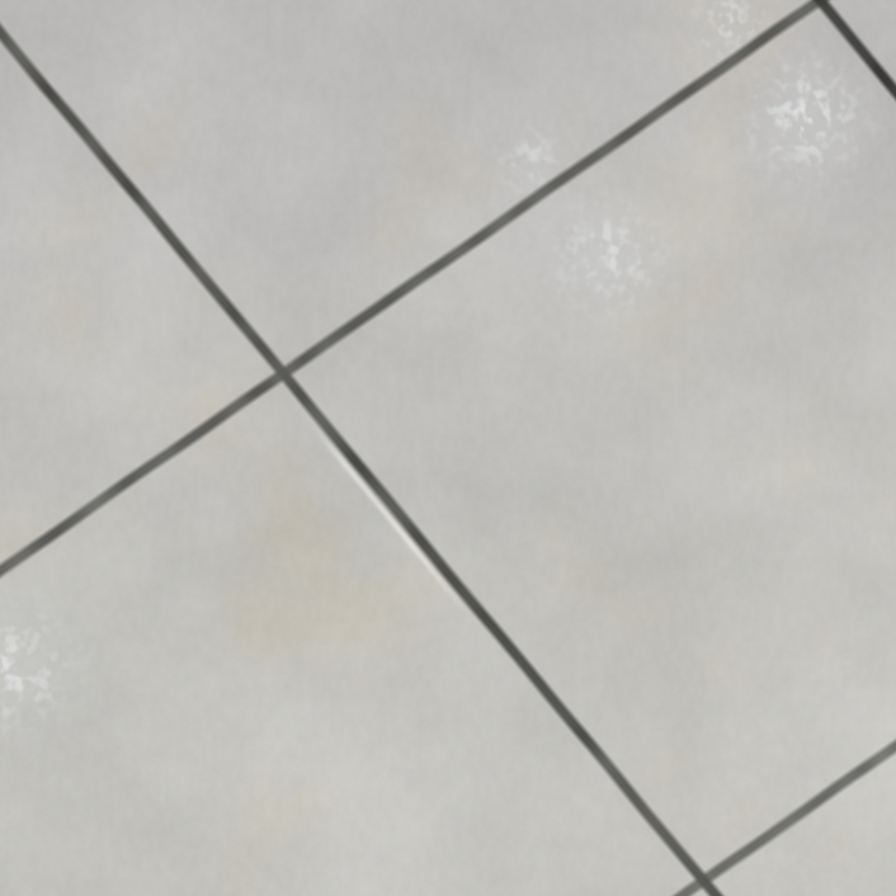
A WebGL 2 fragment shader for this texture:

```glsl
#version 300 es
precision highp float;
// Pale stone floor tiles laid askew, with dark joints, soft mottling and white scuffs.
uniform vec2 u_resolution;
out vec4 fragColor;

#define CORNER vec2(0.316, 0.583)      // a crossing of two joints
#define STEEP_EDGE vec2(0.469, -0.566) // tile side running down to the right
#define FLAT_EDGE vec2(0.599, 0.417)   // tile side running up to the right
#define JOINT_HALF_WIDTH 0.0058
#define JOINT_SOFTNESS 0.0036
#define MOTTLE 0.065
#define GRAIN 0.022
#define SCUFF_STRENGTH 0.85
#define SCUFF_SPACING 0.37

const vec3 STONE = vec3(0.757, 0.755, 0.738);
const vec3 WARM_STAIN = vec3(0.012, -0.002, -0.026);
const vec3 SCUFF_WHITE = vec3(0.88, 0.89, 0.89);
const vec3 JOINT_TINT = vec3(1.0, 1.0, 0.96);

vec2 hashGradient(vec2 cell) {
    vec2 q = fract(cell * vec2(0.1031, 0.1137));
    q += dot(q, q.yx + 33.33);
    float angle = 6.2832 * fract((q.x + q.y) * q.x * 7.31);
    return vec2(cos(angle), sin(angle));
}

float gradientNoise(vec2 p) {
    vec2 i = floor(p), f = fract(p);
    vec2 w = f * f * f * (f * (f * 6.0 - 15.0) + 10.0);
    float low = mix(dot(hashGradient(i), f),
                    dot(hashGradient(i + vec2(1, 0)), f - vec2(1, 0)), w.x);
    float high = mix(dot(hashGradient(i + vec2(0, 1)), f - vec2(0, 1)),
                     dot(hashGradient(i + vec2(1, 1)), f - vec2(1, 1)), w.x);
    return mix(low, high, w.y);
}

float fbm(vec2 p) {
    float sum = 0.0, amplitude = 0.5;
    for (int i = 0; i < 4; i++) {
        sum += amplitude * gradientNoise(p);
        p = mat2(1.6, 1.2, -1.2, 1.6) * p + 17.3;
        amplitude *= 0.5;
    }
    return sum;
}

float jointMask(float dist, float pixel) {
    float soft = max(JOINT_SOFTNESS, pixel);
    return 1.0 - smoothstep(JOINT_HALF_WIDTH - soft, JOINT_HALF_WIDTH + soft, dist);
}

// Two rows of feathery marks that follow a flat joint.
float scuffs(vec2 p) {
    float sum = 0.0;
    for (int i = 0; i < 10; i++) {
        float row = float(i / 5), k = float(i % 5);
        vec2 along = vec2(mix(0.135, -0.05, row), 0.87 - SCUFF_SPACING * k);
        vec2 center = CORNER + along.x * STEEP_EDGE + along.y * FLAT_EDGE;
        float radius = mix(0.053, 0.034, row);
        float presence = smoothstep(0.6, 1.8, abs(k - 2.4)) * mix(1.0, 0.8, row);
        vec2 d = (p - center) / radius;
        sum += presence * exp(-dot(d, d));
    }
    float flakes = fbm(p * vec2(52.0, 44.0)) + 0.5 * gradientNoise(p * 110.0);
    return sum * (0.22 + 0.9 * smoothstep(-0.1, 0.4, flakes));
}

void main() {
    vec2 p = gl_FragCoord.xy / u_resolution;
    float pixel = 1.0 / min(u_resolution.x, u_resolution.y);

    // Tile coordinates: whole numbers fall on the joints.
    mat2 tileToCanvas = mat2(STEEP_EDGE, FLAT_EDGE);
    vec2 wobble = 0.0016 * vec2(gradientNoise(p * 9.0), gradientNoise(p * 9.0 + 40.0));
    vec2 tile = inverse(tileToCanvas) * (p + wobble - CORNER);
    vec2 nearest = floor(tile + 0.5);
    vec2 height = abs(determinant(tileToCanvas)) / vec2(length(FLAT_EDGE), length(STEEP_EDGE));
    vec2 offset = (tile - nearest) * height;

    // Stone surface: broad clouds, warm stains and fine grain.
    float clouds = fbm(p * 3.5 + 5.0);
    float grain = gradientNoise(p * vec2(95.0, 60.0)) + 0.6 * gradientNoise(p * 190.0);
    vec3 color = STONE + 0.022 * (0.5 - p.y) + 0.01 * (p.x - 0.5);
    color += MOTTLE * clouds + 0.03 * fbm(p * 14.0) + GRAIN * grain * 0.6;
    color += WARM_STAIN * smoothstep(0.0, 0.35, fbm(p * 4.5 + 21.0));
    color += vec3(-0.004, -0.006, 0.008) * smoothstep(0.35, 1.0, p.y);

    color = mix(color, SCUFF_WHITE, min(SCUFF_STRENGTH * scuffs(p), 0.9));

    // Chipped pale edge along part of a steep joint.
    float chipRun = smoothstep(0.06, 0.2, tile.x) * (1.0 - smoothstep(0.3, 0.5, tile.x));
    float chip = exp(-pow((offset.y + 0.0115) / 0.0032, 2.0));
    color += 0.11 * chip * chipRun * (1.0 - step(0.5, abs(nearest.y)));

    // Joints: each run has its own depth of grey.
    float wear = 0.1 * gradientNoise(p * 24.0);
    float flatTone = 0.36 + 0.06 * nearest.x + wear;
    float steepTone = 0.32 - 0.09 * nearest.y + wear;
    color = mix(color, flatTone * JOINT_TINT, 0.94 * jointMask(abs(offset.x), pixel));
    color = mix(color, steepTone * JOINT_TINT, 0.96 * jointMask(abs(offset.y), pixel));

    fragColor = vec4(clamp(color, 0.0, 1.0), 1.0);
}
```
